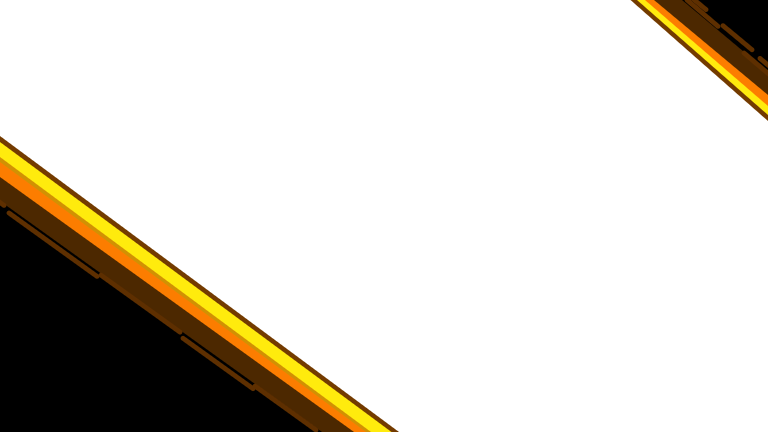
Write a Shadertoy shader that draws this background.

```glsl
// White field with black corners, edged by slanted gold, orange and brown stripes.

const vec3 OUTLINE = vec3(0.45, 0.23, 0.0);
const vec3 YELLOW = vec3(1.0, 0.92, 0.05);
const vec3 OCHRE = vec3(0.82, 0.57, 0.01);
const vec3 ORANGE = vec3(0.99, 0.49, 0.0);
const vec3 BROWN = vec3(0.30, 0.155, 0.0);
const vec3 DASH = vec3(0.37, 0.185, 0.0);

// Design units: the canvas is 432 units tall, y pointing down.
float pixelSize() { return 432.0 / iResolution.y; }

// Smooth coverage from a distance that is positive inside.
float cover(float inside) { return clamp(inside / pixelSize() + 0.5, 0.0, 1.0); }

// Half plane on the positive side of the line a to b.
float halfPlane(vec2 p, vec2 a, vec2 b) {
    vec2 d = b - a;
    return cover(dot(p - a, normalize(vec2(-d.y, d.x))));
}

// Round-capped stroke running right from a.
float stroke(vec2 p, vec2 a, float len, float slope) {
    vec2 d = vec2(len, len * slope);
    vec2 q = p - a;
    return cover(2.4 - length(q - d * clamp(dot(q, d) / dot(d, d), 0.0, 1.0)));
}

// Lower left layer, from its height on the left side to its foot on the bottom.
void layLeft(inout vec3 col, vec2 p, float left, float foot, vec3 paint) {
    col = mix(col, paint, halfPlane(p, vec2(0.0, left), vec2(foot, 432.0)));
}

// Upper right layer, from its height on the right side to its start on the top.
void layRight(inout vec3 col, vec2 p, float right, float top, vec3 paint) {
    col = mix(col, paint, halfPlane(p, vec2(768.0, right), vec2(top, 0.0)));
}

void mainImage(out vec4 fragColor, in vec2 fragCoord) {
    vec2 p = vec2(fragCoord.x / iResolution.x * 768.0, 432.0 - fragCoord.y * pixelSize());
    vec3 col = vec3(1.0);

    // Lower left stripes, outermost first
    layLeft(col, p, 136.0, 399.0, OUTLINE);
    layLeft(col, p, 142.0, 391.5, YELLOW);
    layLeft(col, p, 157.0, 371.0, OCHRE);
    layLeft(col, p, 162.0, 366.0, ORANGE);
    layLeft(col, p, 177.0, 354.0, BROWN);
    layLeft(col, p, 201.0, 322.0, vec3(0.0));

    // Broken line below them, with alternate dashes slightly raised
    for (float i = -1.0; i < 5.0; i++) {
        float x = 9.0 + 97.0 * i - 5.0 * i * i;
        float y = 213.0 + 0.72 * (x - 9.0) - 4.0 * mod(i, 2.0);
        col = mix(col, DASH, stroke(p, vec2(x, y), 88.0 - 9.0 * i, 0.72));
    }

    // Upper right stripes
    layRight(col, p, 121.0, 630.5, OUTLINE);
    layRight(col, p, 115.0, 637.0, YELLOW);
    layRight(col, p, 106.0, 645.0, ORANGE);
    layRight(col, p, 95.0, 654.0, BROWN);
    layRight(col, p, 72.0, 682.0, vec3(0.0));

    // Two rows of dashes beside them
    for (float j = 0.0; j < 3.0; j++) {
        vec2 upper = vec2(686.0 + 37.0 * j, 30.7 * j - 7.0 + 2.0 * j);
        vec2 lower = vec2(687.0 + 57.0 * j, 53.0 * j);
        col = mix(col, DASH, stroke(p, upper, 20.0 + 9.0 * j, 0.83));
        col = mix(col, DASH, stroke(p, lower, 31.0, 0.85));
    }

    fragColor = vec4(col, 1.0);
}
```
